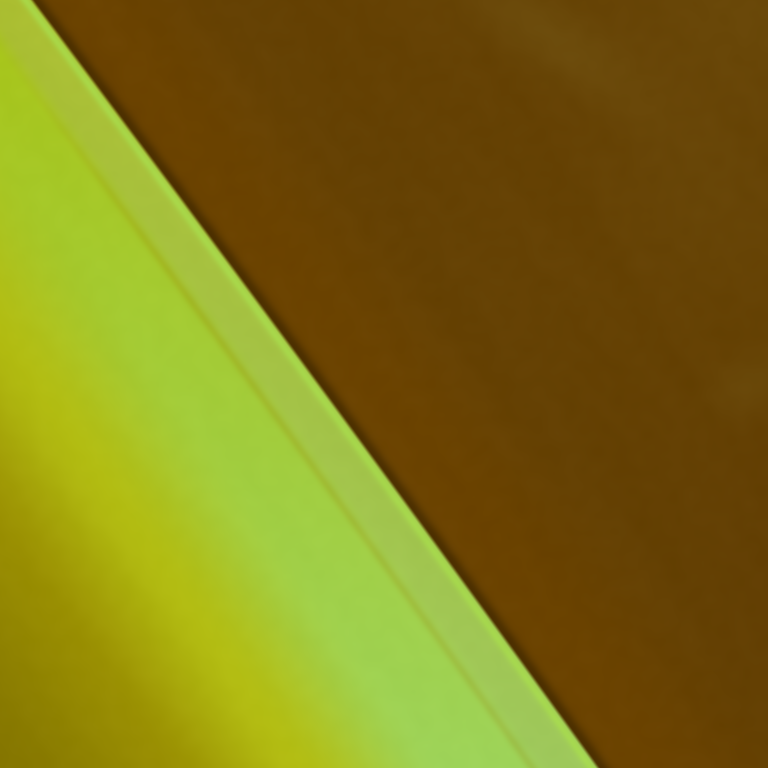
A WebGL 1 fragment shader for this background:

```glsl
precision highp float;
uniform vec2 u_resolution;

vec2 gradient(vec2 cell) {
  float h = fract(sin(dot(cell, vec2(127.1, 311.7))) * 4375.85);
  return vec2(cos(6.2832 * h), sin(6.2832 * h));
}

float gradientNoise(vec2 p) {
  vec2 i = floor(p), f = fract(p);
  vec2 u = f * f * f * (f * (f * 6.0 - 15.0) + 10.0);
  vec2 e = vec2(1.0, 0.0);
  float low = mix(dot(gradient(i), f), dot(gradient(i + e), f - e), u.x);
  float high = mix(dot(gradient(i + e.yx), f - e.yx),
                   dot(gradient(i + 1.0), f - 1.0), u.x);
  return mix(low, high, u.y);
}

// Soft elliptical spot, tilted by an angle
float glow(vec2 p, vec2 center, vec2 radius, float angle) {
  vec2 q = p - center;
  float c = cos(angle), s = sin(angle);
  q = vec2(c * q.x + s * q.y, c * q.y - s * q.x) / radius;
  return exp(-dot(q, q));
}

// Lit panel, from the dark olive corner to the pale border strip
vec3 panelColor(vec2 p, float d) {
  vec3 olive = mix(vec3(0.52, 0.46, 0.0), vec3(0.61, 0.57, 0.01),
                   smoothstep(-0.64, -0.40, d));
  vec3 yellow = vec3(0.70, 0.74, 0.07);
  vec3 green = mix(vec3(0.62, 0.83, 0.35), vec3(0.66, 0.77, 0.09), p.y);
  float crest = d + 0.03 * (1.0 - p.y);
  vec3 color = mix(olive, yellow, smoothstep(-0.43, -0.27, crest));
  color = mix(color, green, smoothstep(-0.29, -0.13, crest));

  // Border strip with a faint crease along its inner side
  vec3 strip = mix(vec3(0.62, 0.78, 0.36), vec3(0.67, 0.74, 0.20), p.y);
  color = mix(color, strip, 0.9 * smoothstep(-0.078, -0.050, d));
  float crease = exp(-pow((d + 0.069) / 0.006, 2.0));
  color -= vec3(0.01, 0.06, 0.06) * crease * smoothstep(1.0, 0.6, p.y);

  // Bright rim
  float rim = exp(-pow((d + 0.007) / 0.006, 2.0));
  return mix(color, vec3(0.66, 0.87, 0.30), 0.75 * rim);
}

// Brown surface with dim smudges
vec3 brownColor(vec2 p, float d) {
  vec3 color = mix(vec3(0.42, 0.262, 0.0), vec3(0.395, 0.255, 0.012),
                   smoothstep(0.05, 0.22, d));
  color -= vec3(0.025, 0.025, 0.0) * smoothstep(0.6, 0.0, p.y)
         * smoothstep(0.15, 0.5, d);
  float haze = 0.8 * glow(p, vec2(0.72, 0.95), vec2(0.15, 0.045), -0.6)
             + 0.5 * glow(p, vec2(0.98, 0.98), vec2(0.18, 0.10), -0.4)
             + 0.3 * glow(p, vec2(0.93, 0.75), vec2(0.14, 0.12), -0.9)
             + 0.6 * glow(p, vec2(0.98, 0.50), vec2(0.055, 0.035), 0.5);
  color += vec3(0.035, 0.05, 0.04) * haze;

  // Contact shadow beside the rim
  float shadow = exp(-pow((d - 0.004) / 0.009, 2.0));
  return color * (1.0 - 0.28 * shadow);
}

void main() {
  vec2 p = gl_FragCoord.xy / u_resolution;

  // Signed distance to the slightly bowed diagonal
  float edge = 0.7786 - 0.737 * p.y + 0.016 * p.y * (1.0 - p.y);
  float d = (p.x - edge) * 0.805;
  float soft = max(0.003, 0.8 / u_resolution.y);
  vec3 color = mix(panelColor(p, d), brownColor(p, d),
                   smoothstep(-soft, soft, d));

  // Streaks along the diagonal and a fine mottle
  float along = dot(p, vec2(0.593, -0.805));
  color += 0.010 * gradientNoise(vec2(d * 24.0, along * 3.0));
  color += 0.008 * gradientNoise(p * 45.0);
  gl_FragColor = vec4(clamp(color, 0.0, 1.0), 1.0);
}
```
